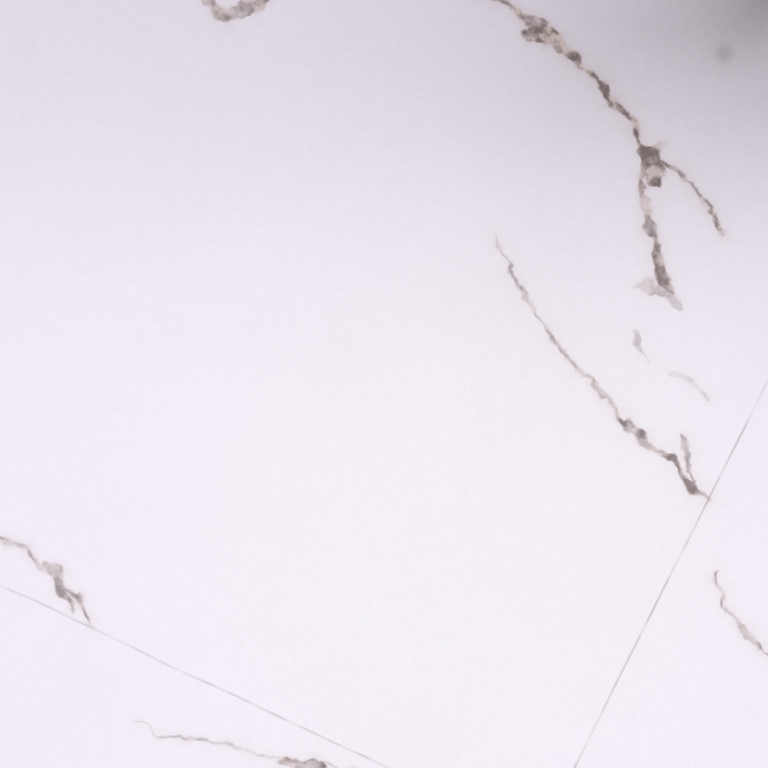
Reproduce this texture procedurally as a Shadertoy shader.

```glsl
// White marble tiles with broken taupe veins, thin joints and a shaded upper right corner.

float hash(vec2 p) {
    vec3 q = fract(p.xyx * 0.1031);
    q += dot(q, q.yzx + 33.33);
    return fract((q.x + q.y) * q.z);
}

float noise(vec2 p) {
    vec2 i = floor(p), f = fract(p);
    f = f * f * (3.0 - 2.0 * f);
    return mix(mix(hash(i), hash(i + vec2(1, 0)), f.x),
               mix(hash(i + vec2(0, 1)), hash(i + vec2(1, 1)), f.x), f.y);
}

float fbm(vec2 p) {
    float sum = 0.0, amp = 0.53;
    for (int i = 0; i < 4; i++) {
        sum += amp * noise(p);
        p = mat2(1.6, 1.2, -1.2, 1.6) * p + 7.3;
        amp *= 0.5;
    }
    return sum;
}

// Distance to a segment in x, position along it in y
vec2 segment(vec2 p, vec2 a, vec2 b) {
    vec2 d = b - a;
    float t = clamp(dot(p - a, d) / dot(d, d), 0.0, 1.0);
    return vec2(length(p - a - t * d), t);
}

// Curved vein from a to c, bent towards b: ragged core in x, pale stain in y
vec2 vein(vec2 p, vec2 a, vec2 b, vec2 c, float width, float strength) {
    vec2 nearest = vec2(9.0, 0.0), from = a;
    for (int i = 1; i <= 10; i++) {
        float t = float(i) / 10.0;
        vec2 to = mix(mix(a, b, t), mix(b, c, t), t);
        vec2 s = segment(p, from, to);
        if (s.x < nearest.x) nearest = vec2(s.x, t - 0.1 + 0.1 * s.y);
        from = to;
    }
    float taper = 0.35 + 0.65 * sqrt(max(4.0 * nearest.y * (1.0 - nearest.y), 0.0));
    float swell = 0.25 + 1.0 * noise(p * 28.0 + a * 50.0) + 0.7 * (noise(p * 95.0) - 0.5);
    float w = width * taper * swell;
    float core = 1.0 - smoothstep(-0.003, 0.0025, nearest.x - w);
    float stain = exp(-max(nearest.x - w, 0.0) * 170.0);
    return vec2(core, stain) * strength;
}

// Straight hairline joint between tiles
float joint(vec2 p, vec2 a, vec2 b) {
    return 1.0 - smoothstep(0.0, 0.0028, segment(p, a, b).x);
}

void mainImage(out vec4 fragColor, in vec2 fragCoord) {
    vec2 uv = fragCoord / iResolution.xy;

    // Polished base, cooler to the left, with light falling off upwards
    vec3 color = mix(vec3(0.942, 0.922, 0.968), vec3(0.960, 0.943, 0.972),
                     smoothstep(0.8, 0.1, length(uv - vec2(0.6, 0.3))));
    float shade = 0.062 * pow(smoothstep(0.45, 1.05, uv.y), 1.3);
    float cornerDist = length((uv - 1.0) * vec2(0.85, 1.15));
    shade += 0.28 * exp(-4.9 * cornerDist) * (0.85 + 0.3 * fbm(uv * 7.0));
    shade += 0.07 * smoothstep(0.02, 0.0, length(uv - vec2(0.943, 0.93)));
    color -= shade * vec3(0.99, 1.01, 1.05);

    // Faint clouding and fine grain
    color += 0.010 * (fbm(uv * 9.0) - 0.5);
    color += 0.012 * (noise(uv * 230.0) - 0.5);

    // Faint, uneven tile joints
    vec2 bent = uv + 0.003 * (noise(uv * 18.0) - 0.5);
    float joints = max(joint(bent, vec2(1.005, 0.515), vec2(0.745, -0.005)),
                       0.8 * joint(bent, vec2(-0.005, 0.24), vec2(0.515, -0.003)));
    color = mix(color, vec3(0.79, 0.75, 0.78), joints * (0.15 + 0.75 * noise(uv * 55.0)));

    // Ragged veins: large forked one, middle diagonal, then edge pieces
    vec2 p = uv + 0.024 * (vec2(fbm(uv * 38.0), fbm(uv * 38.0 + 41.0)) - 0.5);
    vec2 v = vein(p, vec2(0.61, 1.01), vec2(0.763, 0.961), vec2(0.85, 0.79), 0.0068, 0.95);
    v = max(v, vein(p, vec2(0.69, 0.957), vec2(0.715, 0.95), vec2(0.74, 0.94), 0.017, 1.0));
    v = max(v, vein(p, vec2(0.84, 0.81), vec2(0.85, 0.79), vec2(0.86, 0.76), 0.015, 0.9));
    v = max(v, vein(p, vec2(0.85, 0.80), vec2(0.815, 0.725), vec2(0.88, 0.61), 0.0095, 0.8));
    v = max(v, vein(p, vec2(0.855, 0.795), vec2(0.909, 0.777), vec2(0.942, 0.692), 0.0045, 0.75));
    v = max(v, vein(p, vec2(0.835, 0.63), vec2(0.86, 0.63), vec2(0.885, 0.60), 0.016, 0.35));
    v = max(v, vein(p, vec2(0.83, 0.57), vec2(0.835, 0.55), vec2(0.84, 0.53), 0.005, 0.3));
    v = max(v, vein(p, vec2(0.87, 0.52), vec2(0.90, 0.51), vec2(0.93, 0.48), 0.005, 0.22));
    v = max(v, vein(p, vec2(0.644, 0.69), vec2(0.688, 0.559), vec2(0.92, 0.352), 0.0036, 0.5));
    v = max(v, vein(p, vec2(0.77, 0.495), vec2(0.85, 0.42), vec2(0.92, 0.352), 0.0070, 0.75));
    v = max(v, vein(p, vec2(0.89, 0.43), vec2(0.89, 0.40), vec2(0.915, 0.36), 0.0055, 0.6));
    v = max(v, vein(p, vec2(-0.01, 0.302), vec2(0.08, 0.27), vec2(0.122, 0.185), 0.0042, 0.6));
    v = max(v, vein(p, vec2(0.06, 0.27), vec2(0.08, 0.25), vec2(0.10, 0.20), 0.0065, 0.6));
    v = max(v, vein(p, vec2(0.175, 0.057), vec2(0.30, 0.02), vec2(0.46, 0.0), 0.0025, 0.35));
    v = max(v, vein(p, vec2(0.36, 0.008), vec2(0.38, 0.01), vec2(0.42, 0.0), 0.007, 0.75));
    v = max(v, vein(p, vec2(0.93, 0.26), vec2(0.95, 0.18), vec2(1.01, 0.14), 0.0045, 0.6));
    v = max(v, vein(p, vec2(0.265, 1.01), vec2(0.29, 0.955), vec2(0.35, 1.01), 0.016, 0.7));

    // Warm stain around each vein, mottled and partly worn mineral inside
    color *= 1.0 - v.y * vec3(0.04, 0.07, 0.085);
    float mottle = smoothstep(0.28, 0.72, fbm(uv * 80.0));
    vec3 mineral = mix(vec3(0.44, 0.39, 0.39), vec3(0.75, 0.69, 0.68), mottle);
    float wear = 0.45 + 0.55 * smoothstep(0.25, 0.55, fbm(uv * 45.0 + 19.0));
    color = mix(color, mineral, v.x * wear);

    fragColor = vec4(color, 1.0);
}
```
